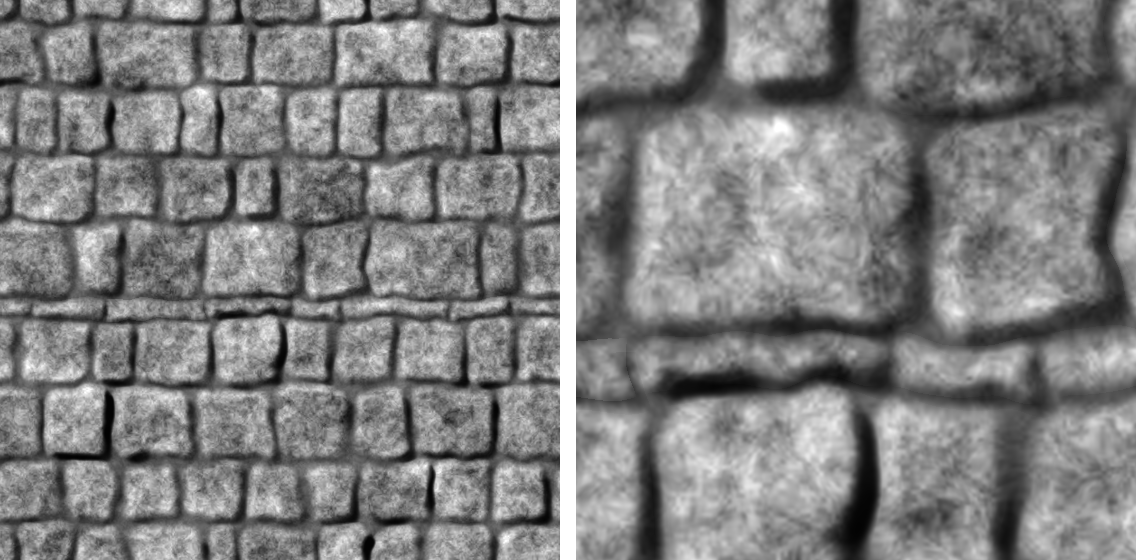
Left, the full canvas; right, a detail of the centre.
A WebGL 1 fragment shader for this texture:

```glsl
precision highp float;
uniform vec2 u_resolution;

// Courses from the bottom up: lower edge, number of stones, sideways shift
const mat3 COURSE_EDGE = mat3(0.065, 0.180, 0.3125, 0.434, 0.466, 0.603, 0.723, 0.844, 0.961);
const mat3 COURSE_COUNT = mat3(9.0, 7.0, 9.0, 7.0, 7.0, 8.0, 10.0, 7.0, 9.0);
const mat3 COURSE_SHIFT = mat3(0.18, 0.72, 0.68, 0.58, 0.19, 0.78, 0.93, 0.67, 0.92);
const float FIRST_EDGE = 0.065;

const float WIDTH_JITTER = 0.55;
const float JOINT_TILT = 0.14;
const float MIN_INSET = 0.003;
const float MAX_INSET = 0.010;
const float CORNER_RADIUS = 0.018;
const float BEVEL = 0.011;
const vec2 TO_LIGHT = vec2(-0.009, 0.008);
const float STONE_TONE = 0.575;
const float MORTAR_TONE = 0.36;
const float GRAIN = 0.72;
const float MOTTLE = 0.24;
const float RELIEF = 0.30;
const float SHADOW = 0.95;

float hash(vec2 p) {
  vec3 q = fract(vec3(p.xyx) * 0.1031);
  q += dot(q, q.yzx + 33.33);
  return fract((q.x + q.y) * q.z);
}

// Value noise that wraps at the canvas edges
float noise(vec2 p, float freq) {
  vec2 cell = floor(p * freq);
  vec2 f = fract(p * freq);
  f = f * f * (3.0 - 2.0 * f);
  vec2 a = mod(cell, freq) + freq * 1.7;
  vec2 b = mod(cell + 1.0, freq) + freq * 1.7;
  return mix(mix(hash(a), hash(vec2(b.x, a.y)), f.x),
             mix(hash(vec2(a.x, b.y)), hash(b), f.x), f.y);
}

vec2 wobble(vec2 p, float freq) {
  return vec2(noise(p, freq), noise(p + 0.37, freq)) - 0.5;
}

// x: stone coverage, y: lift above the mortar, z: tone offset
vec3 stoneAt(vec2 p) {
  p += 0.016 * wobble(p, 15.0) + 0.009 * wobble(p, 40.0);
  p.y = mod(p.y - FIRST_EDGE, 1.0) + FIRST_EDGE;

  // Find the course
  float bottom = FIRST_EDGE, top = FIRST_EDGE + 1.0;
  float count = 9.0, shift = 0.0, course = 0.0;
  for (int i = 0; i < 3; i++) {
    for (int j = 0; j < 3; j++) {
      float edge = COURSE_EDGE[i][j];
      if (p.y >= edge) {
        bottom = edge;
        count = COURSE_COUNT[i][j];
        shift = COURSE_SHIFT[i][j];
        course += 1.0;
      } else {
        top = min(top, edge);
      }
    }
  }
  float rise = p.y - 0.5 * (bottom + top);

  // Find the tilted joints on either side
  float x = p.x * count + shift;
  float left = -9.0, right = 99.0, id = 0.0;
  for (int k = -1; k <= 2; k++) {
    float n = floor(x) + float(k);
    vec2 key = vec2(mod(n, count), course * 7.0);
    float joint = n + WIDTH_JITTER * (hash(key) - 0.5);
    joint += JOINT_TILT * (hash(key + 19.0) - 0.5) * rise * count;
    if (joint <= x) {
      left = joint;
      id = key.x;
    } else {
      right = min(right, joint);
    }
  }

  // Rounded block
  vec2 key = vec2(id, course * 5.0 + 60.0);
  vec2 halfSize = 0.5 * vec2((right - left) / count, top - bottom);
  float scale = min(1.0, min(halfSize.x, halfSize.y) / 0.035);
  float inset = mix(MIN_INSET, MAX_INSET, hash(key)) * scale;
  float radius = CORNER_RADIUS * scale;
  vec2 q = abs(vec2((x - 0.5 * (left + right)) / count, rise));
  q += inset + radius - halfSize;
  float d = length(max(q, 0.0)) + min(max(q.x, q.y), 0.0) - radius;
  float cover = 1.0 - smoothstep(-BEVEL, 0.6 * BEVEL, d);
  return vec3(cover, mix(0.4, 1.0, hash(key + 7.0)), 0.10 * (hash(key + 13.0) - 0.5));
}

float heightAt(vec2 p) {
  vec3 stone = stoneAt(p);
  float dents = 0.65 * noise(p, 22.0) + 0.4 * noise(p, 46.0);
  return stone.x * (stone.y + dents - 0.5);
}

void main() {
  vec2 p = gl_FragCoord.xy / u_resolution;
  vec3 stone = stoneAt(p);

  // Slope toward the light and the shade cast by taller stones
  float here = heightAt(p);
  float relief = here - heightAt(p + TO_LIGHT);
  float shade = max(heightAt(p + 1.8 * TO_LIGHT) - here, -relief);
  shade = smoothstep(0.15, 1.05, shade);

  // Broad mottling, then fine grain
  vec2 g = p + 0.006 * wobble(p, 60.0);
  float mottle = noise(g, 13.0) + noise(g, 31.0) - 1.0;
  float grain = 0.30 * noise(g, 64.0) + 0.28 * noise(g, 121.0)
              + 0.20 * noise(g, 210.0) + 0.20 * noise(g, 330.0) - 0.49;
  float tone = mix(MORTAR_TONE, STONE_TONE + stone.z, stone.x);
  tone += (GRAIN * grain + MOTTLE * mottle) * mix(0.35, 1.0, stone.x);
  tone += RELIEF * clamp(relief, -0.5, 0.35);

  // Gaps are deep only in patches
  float depth = smoothstep(0.35, 0.75, noise(p, 9.0));
  tone *= 1.0 - SHADOW * shade * mix(0.2, 1.0, depth);
  gl_FragColor = vec4(vec3(clamp(tone, 0.0, 1.0)), 1.0);
}
```
